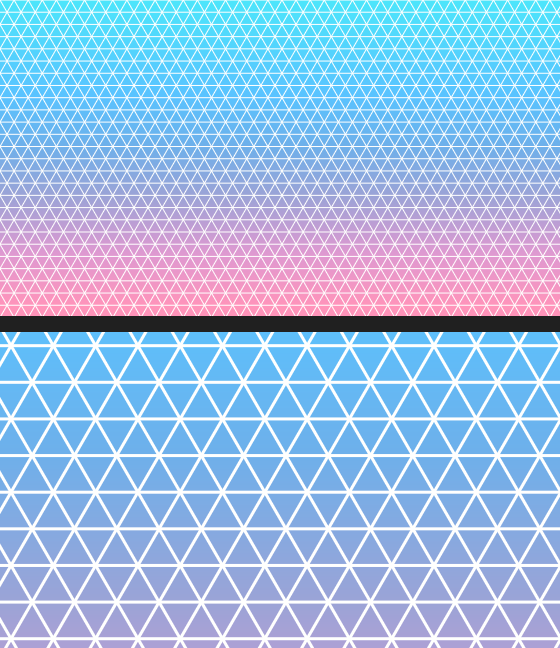
Top: the whole. Bottom: its middle third, enlarged.
Reproduce this pattern procedurally as a Shadertoy shader.

```glsl
// Triangular lattice of thin white lines over a vertical cyan, blue, lilac and pink gradient.

#define ROWS 25.88          // triangle rows down the canvas
#define LINE_WIDTH 0.0032   // in canvas heights
#define LINE_COLOUR vec3(1.0, 1.0, 0.995)
#define CYAN vec3(0.30, 0.90, 0.985)
#define SKY vec3(0.35, 0.765, 1.0)
#define BLUE vec3(0.43, 0.69, 0.92)
#define LILAC vec3(0.61, 0.64, 0.84)
#define ORCHID vec3(0.87, 0.60, 0.82)
#define PINK vec3(1.0, 0.58, 0.73)

const float PI = 3.14159;

// Linear progress from a to b, held at both ends.
float ramp(float a, float b, float x) {
    return clamp((x - a) / (b - a), 0.0, 1.0);
}

// Background colour at a depth of 0 (top) to 1 (bottom).
vec3 backdrop(float depth) {
    vec3 colour = mix(CYAN, SKY, ramp(0.0, 0.30, depth));
    colour = mix(colour, BLUE, ramp(0.30, 0.46, depth));
    colour = mix(colour, LILAC, ramp(0.46, 0.62, depth));
    colour = mix(colour, ORCHID, ramp(0.62, 0.80, depth));
    return mix(colour, PINK, ramp(0.80, 0.97, depth));
}

// Share of a pixel covered by a line at the given distance.
float lineCoverage(float dist, float pixel) {
    float halfWidth = 0.5 * LINE_WIDTH;
    float upper = min(dist + 0.5 * pixel, halfWidth);
    float lower = max(dist - 0.5 * pixel, -halfWidth);
    return clamp((upper - lower) / pixel, 0.0, 1.0);
}

// Three families of parallel lines, 60 degrees apart.
float triangleGrid(vec2 p, float pixel) {
    float spacing = 1.0 / ROWS;
    float gap = 1.0;
    for (int i = 0; i < 3; i++) {
        float angle = PI / 6.0 + float(i) * PI / 3.0;
        float across = dot(p, vec2(cos(angle), sin(angle))) / spacing;
        float dist = abs(fract(across + 0.5) - 0.5) * spacing;
        gap *= 1.0 - lineCoverage(dist, pixel);
    }
    return 1.0 - gap;
}

void mainImage(out vec4 fragColor, in vec2 fragCoord) {
    // Canvas heights, measured from the top left corner.
    float pixel = 1.0 / iResolution.y;
    vec2 p = vec2(fragCoord.x, iResolution.y - fragCoord.y) * pixel;

    vec3 colour = mix(backdrop(p.y), LINE_COLOUR, triangleGrid(p, pixel));
    fragColor = vec4(colour, 1.0);
}
```
